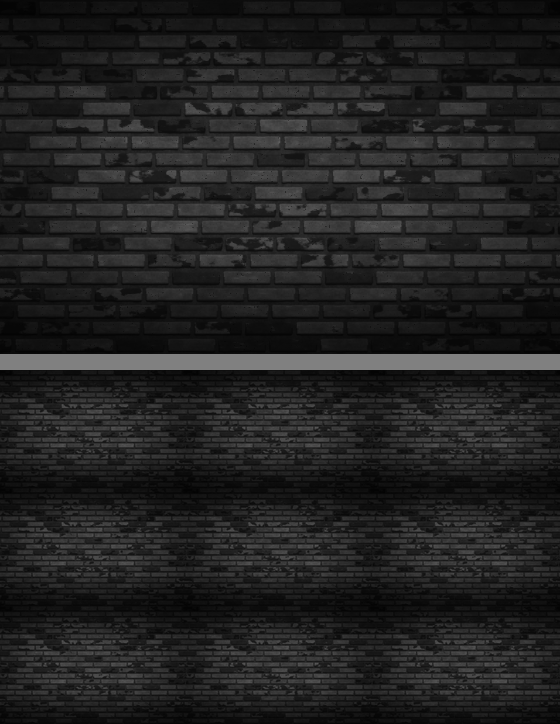
Top: one tile. Bottom: repeated 3 by 3.
Write a WebGL 1 fragment shader that draws this texture.

```glsl
precision highp float;
// Dark charcoal brick wall in running bond, worn faces, light falling off to the borders.

uniform vec2 u_resolution;

const float PI = 3.14159265;
const vec2 GRID = vec2(11.0, 21.0);        // bricks across, courses up
const float COURSE_SHIFT = 10.0 / 21.0;    // near half a brick; sums to whole bricks over all courses
const float MIDDLE_COURSE = 10.0;
const float CELL_ASPECT = 3.0;             // cell width in course heights
const vec2 BRICK_HALF = vec2(1.385, 0.36); // in course heights
const float CORNER_RADIUS = 0.09;
const float BRICK_LIFT = 0.04;             // leaves room for the shadow under the brick
const float EDGE_WOBBLE = 0.07;
const vec2 SHADOW_OFFSET = vec2(0.02, 0.09);

const vec3 BRICK_COLOR = vec3(0.278, 0.277, 0.277);
const vec3 SOOT_COLOR = vec3(0.13);
const vec3 STAIN_COLOR = vec3(0.055);
const vec3 MORTAR_COLOR = vec3(0.155);
const vec3 SHADOW_COLOR = vec3(0.045);
const float SOOTY_SHARE = 0.2;
const float STAINED_SHARE = 0.3;
const vec2 BORDER_LIGHT = vec2(0.66, 0.32); // brightness at the side and top borders

float hash(vec2 p) {
  vec3 q = fract(vec3(p.xyx) * 0.1031);
  q += dot(q, q.yzx + 33.33);
  return fract((q.x + q.y) * q.z);
}

// Value noise that wraps after a whole number of lattice cells.
float noise(vec2 uv, vec2 period) {
  vec2 p = uv * period;
  vec2 i = floor(p);
  vec2 f = fract(p);
  f = f * f * (3.0 - 2.0 * f);
  vec2 a = mod(i, period);
  vec2 b = mod(i + 1.0, period);
  return mix(mix(hash(a), hash(vec2(b.x, a.y)), f.x),
             mix(hash(vec2(a.x, b.y)), hash(b), f.x), f.y);
}

float fbm(vec2 uv, vec2 period) {
  float sum = 0.0;
  float amplitude = 0.5;
  for (int i = 0; i < 4; i++) {
    sum += amplitude * noise(uv, period);
    period *= 2.0;
    amplitude *= 0.5;
  }
  return sum / 0.9375;
}

float roundedBox(vec2 p, vec2 halfSize, float radius) {
  vec2 d = abs(p) - halfSize + radius;
  return length(max(d, 0.0)) + min(max(d.x, d.y), 0.0) - radius;
}

void main() {
  vec2 uv = gl_FragCoord.xy / u_resolution;
  float pixel = GRID.y / u_resolution.y;

  // Brick layout, measured from the vertical centre line
  float course = floor(uv.y * GRID.y);
  float shift = (course - MIDDLE_COURSE) * COURSE_SHIFT;
  float along = (uv.x - 0.5) * GRID.x + shift;
  vec2 local = vec2(fract(along), fract(uv.y * GRID.y)) - 0.5;
  local = local * vec2(CELL_ASPECT, 1.0) - vec2(0.0, BRICK_LIFT);

  // Brick identity, mirrored about the centre line
  float center = floor(along) + 0.5 - shift;
  center = mod(center + 0.5 * GRID.x, GRID.x) - 0.5 * GRID.x;
  float mirrored = floor(abs(center) + 0.5 * mod(course, 2.0));
  vec2 id = vec2(mirrored, course) + 7.0;
  float tone = hash(id);
  float sooty = step(hash(id + 31.0), SOOTY_SHARE);
  float stained = step(hash(id + 67.0), STAINED_SHARE);

  // Wrapping surface noise
  float mottle = fbm(uv, vec2(66.0, 42.0));
  float blotch = fbm(uv + 0.37, vec2(44.0, 42.0));
  float grain = noise(uv, vec2(396.0, 252.0));
  float streak = noise(uv, vec2(88.0, 210.0));

  // Brick outline and the shadow it casts downward
  float wobble = EDGE_WOBBLE * (mottle - 0.5);
  float dist = roundedBox(local, BRICK_HALF, CORNER_RADIUS) + wobble;
  float castDist = roundedBox(local + SHADOW_OFFSET, BRICK_HALF, CORNER_RADIUS) + wobble;
  float soft = max(pixel, 0.03);
  float face = 1.0 - smoothstep(-soft, soft, dist);
  float shadow = 1.0 - smoothstep(-0.06, 0.06, castDist);

  // Brick face: tone, mottling, stains, pits and pale scuffs
  vec3 brick = mix(BRICK_COLOR * mix(0.8, 1.12, tone), SOOT_COLOR, sooty * 0.9);
  brick *= 0.72 + 0.36 * mottle + 0.12 * grain + 0.08 * streak;
  float stain = smoothstep(0.46, 0.62, blotch) * mix(0.12, 0.75, stained);
  brick = mix(brick, STAIN_COLOR, stain);
  brick *= 1.0 - 0.45 * smoothstep(0.8, 0.95, grain) * smoothstep(0.45, 0.65, mottle);
  float scuff = smoothstep(0.58, 0.72, mottle) * smoothstep(0.55, 0.85, streak);
  brick += 0.07 * scuff * mix(0.5, 1.0, sooty);

  // Rounded edges: lit above, darker below
  float rim = smoothstep(-0.12, -0.02, dist);
  brick *= 1.0 + rim * (local.y > 0.0 ? 0.12 : -0.25);

  // Mortar
  vec3 mortar = MORTAR_COLOR * (0.7 + 0.4 * mottle + 0.2 * grain);
  mortar = mix(mortar, SHADOW_COLOR, shadow * 0.9);

  // Light falling off smoothly to borders that meet when repeated
  vec2 c = cos(PI * uv);
  vec2 light = mix(BORDER_LIGHT, vec2(1.0), 1.0 - c * c * c * c);
  gl_FragColor = vec4(mix(mortar, brick, face) * light.x * light.y, 1.0);
}
```
